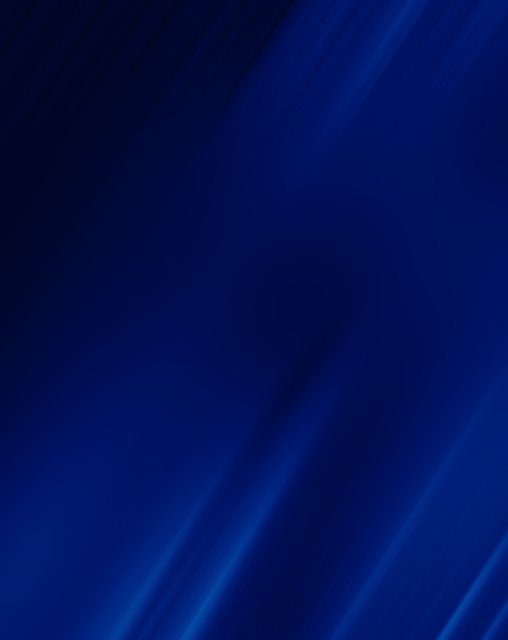
Write a Shadertoy shader that draws this background.

```glsl
const vec2 BEAM_DIR = vec2(0.545, 0.839);   // shared slant of the light

// Coordinates across (x) and along (y) the slant
vec2 toBeamSpace(vec2 p) {
    return vec2(dot(p, vec2(BEAM_DIR.y, -BEAM_DIR.x)), dot(p, BEAM_DIR));
}

// Soft ellipse aligned with the slant; radius = (across, along)
float glow(vec2 p, vec2 center, vec2 radius) {
    vec2 d = toBeamSpace(p - center) / radius;
    return exp(-dot(d, d));
}

// Tapering ray from foot to tip, with its own softness on each side
float streak(vec2 p, vec2 foot, vec2 tip, float leftWidth, float rightWidth) {
    vec2 axis = tip - foot;
    float len = length(axis);
    axis /= len;
    vec2 d = p - foot;
    float across = dot(d, vec2(axis.y, -axis.x));
    float fade = 1.0 - smoothstep(0.0, 1.1, dot(d, axis) / len);
    float x = across / (across < 0.0 ? leftWidth : rightWidth);
    return exp(-x * x) * fade;
}

// Layered sines that form fine brushed lines
float brushed(float across, float along) {
    float sum = 0.0, amplitude = 0.4, frequency = 130.0;
    for (int i = 0; i < 5; i++) {
        float phase = 1.7 * float(i);
        float strength = 0.6 + 0.4 * sin(across * 37.0 + phase * 2.3);
        sum += amplitude * strength * sin(across * frequency + phase + 0.7 * sin(along * 2.0 + phase));
        amplitude *= 0.92;
        frequency *= 1.61;
    }
    return sum;
}

// Navy to azure ramp, driven by the blue level
vec3 blueRamp(float level) {
    float lift = max(level - 0.3, 0.0);
    return vec3(0.4 * lift * lift * lift, 0.16 * level + 1.6 * lift * lift, level);
}

// Broad light and shade
float ambient(vec2 p, float across) {
    float level = mix(0.155, 0.385, smoothstep(-0.36, 0.0, across));
    level -= 0.115 * glow(p, vec2(0.47, 0.52), vec2(0.14, 0.18));
    level -= 0.08 * glow(p, vec2(0.54, 0.27), vec2(0.065, 0.24));
    level -= 0.08 * glow(p, vec2(0.43, 0.02), vec2(0.06, 0.16));
    level -= 0.08 * glow(p, vec2(0.82, 0.80), vec2(0.10, 0.13));
    level -= 0.05 * glow(p, vec2(0.27, 0.60), vec2(0.10, 0.22));
    level += 0.08 * glow(p, vec2(0.02, 0.13), vec2(0.11, 0.22));
    level += 0.085 * glow(p, vec2(0.76, 0.25), vec2(0.11, 0.32));
    return level;
}

// Rays rising from the bottom edge: soft bodies, then crisp cores
float lowerRays(vec2 p) {
    float light = 0.15 * streak(p, vec2(0.17, 0.0), vec2(0.43, 0.41), 0.05, 0.025);
    light += 0.18 * streak(p, vec2(0.285, 0.0), vec2(0.57, 0.48), 0.035, 0.025);
    light += 0.05 * streak(p, vec2(0.515, 0.0), vec2(0.84, 0.51), 0.025, 0.035);
    light += 0.07 * streak(p, vec2(0.183, 0.0), vec2(0.43, 0.40), 0.014, 0.010);
    light += 0.07 * streak(p, vec2(0.220, 0.0), vec2(0.39, 0.27), 0.010, 0.008);
    light += 0.07 * streak(p, vec2(0.290, 0.0), vec2(0.58, 0.49), 0.012, 0.014);
    light += 0.07 * streak(p, vec2(0.518, 0.0), vec2(0.89, 0.58), 0.006, 0.012);
    light += 0.21 * streak(p, vec2(0.687, 0.0), vec2(0.88, 0.295), 0.006, 0.011);
    light += 0.16 * streak(p, vec2(0.757, 0.0), vec2(0.90, 0.22), 0.006, 0.010);
    light -= 0.07 * glow(p, vec2(0.45, 0.38), vec2(0.022, 0.13));
    return light;
}

// Rays falling from the top edge
float upperRays(vec2 p) {
    float light = 0.08 * streak(p, vec2(0.645, 1.0), vec2(0.43, 0.667), 0.025, 0.03);
    light += 0.04 * streak(p, vec2(0.640, 1.0), vec2(0.43, 0.675), 0.008, 0.010);
    light += 0.07 * streak(p, vec2(0.51, 1.0), vec2(0.36, 0.77), 0.05, 0.018);
    light -= 0.09 * streak(p, vec2(0.45, 1.0), vec2(0.27, 0.72), 0.015, 0.06);
    light += 0.05 * streak(p, vec2(0.78, 1.0), vec2(0.63, 0.77), 0.025, 0.03);
    return light;
}

void mainImage(out vec4 fragColor, in vec2 fragCoord) {
    vec2 p = fragCoord / iResolution.y;
    p.x *= 0.793 * iResolution.y / iResolution.x;
    vec2 beam = toBeamSpace(p);

    float level = ambient(p, beam.x) + lowerRays(p) + upperRays(p);

    // Brushed lines of uneven length near the upper and lower edges
    float reach = 0.06 * sin(beam.x * 71.0) + 0.04 * sin(beam.x * 173.0);
    float topMask = smoothstep(0.72, 1.0, p.y + reach);
    float bottomMask = smoothstep(0.42, 0.0, p.y + reach) * smoothstep(0.05, 0.3, p.x);
    level += brushed(beam.x, beam.y) * (0.045 * topMask + 0.022 * bottomMask);

    fragColor = vec4(blueRamp(clamp(level, 0.1, 0.75)), 1.0);
}
```
